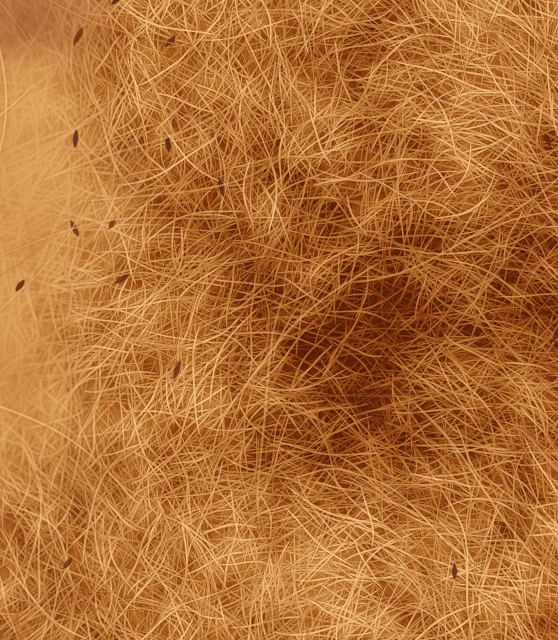
Give the GLSL for this texture, as a Shadertoy shader.

```glsl
// A tangle of dry golden grass: many layers of thin curved strands, each
// strand placed in a jittered grid cell and painted from deep to near.
// A broad light field shades the mass; the left side drifts out of focus.

const int   LAYERS       = 30;      // fine strand layers
const int   LONG_LAYERS  = 3;       // sparse long strands on top
const float CELL_MIN     = 0.040;   // grid cell sizes, canvas heights
const float CELL_MAX     = 0.110;
const float CELL_LONG    = 0.24;
const float HALF_WIDTH   = 0.00105; // strand half width
const float ANGLE_SPREAD = 2.4;     // scatter around the local flow
const float BASE_TONE    = 1.35;    // tone of the deepest strands
const float HEIGHT_TONE  = 1.8;     // brightening from deep to near
const float LIGHT_TONE   = 1.45;    // strength of the broad light field
const float VARY_TONE    = 2.5;     // difference from strand to strand
const float SEED_CELL    = 0.075;

const vec3 SHADOW = vec3(0.048, 0.092, 0.140); // warm darkening beside strands
const vec3 DEEP  = vec3(0.36, 0.12, 0.03);
const vec3 RUST  = vec3(0.48, 0.19, 0.04);
const vec3 AMBER = vec3(0.62, 0.32, 0.08);
const vec3 GOLD  = vec3(0.73, 0.45, 0.17);
const vec3 STRAW = vec3(0.81, 0.55, 0.27);
const vec3 PALE  = vec3(0.89, 0.66, 0.39);
const vec3 GLINT = vec3(0.97, 0.78, 0.52);
const vec3 DUSK  = vec3(0.69, 0.41, 0.24);
const vec3 HUSK  = vec3(0.38, 0.15, 0.07);

vec4 hash4(vec3 p) {
    vec4 q = fract(p.xyzx * vec4(0.1031, 0.1030, 0.0973, 0.1099));
    q += dot(q, q.wzxy + 33.33);
    return fract((q.xxyz + q.yzzw) * q.zywx);
}

vec2 gradientAt(vec2 cell) {
    float a = 6.2832 * hash4(vec3(cell, 7.0)).x;
    return vec2(cos(a), sin(a));
}

// Gradient noise, roughly -1 to 1
float noise(vec2 p) {
    vec2 i = floor(p), f = p - i;
    vec2 u = f * f * f * (f * (f * 6.0 - 15.0) + 10.0);
    vec2 e = vec2(1.0, 0.0);
    float a = dot(gradientAt(i), f);
    float b = dot(gradientAt(i + e.xy), f - e.xy);
    float c = dot(gradientAt(i + e.yx), f - e.yx);
    float d = dot(gradientAt(i + e.xx), f - e.xx);
    return 1.4 * mix(mix(a, b, u.x), mix(c, d, u.x), u.y);
}

mat2 rotation(float a) {
    float c = cos(a), s = sin(a);
    return mat2(c, -s, s, c);
}

// Tone ramp: -1 is the deepest gap, 5 the brightest glint
vec3 ramp(float t) {
    vec3 c = mix(DEEP, RUST, clamp(t + 1.0, 0.0, 1.0));
    c = mix(c, AMBER, clamp(t, 0.0, 1.0));
    c = mix(c, GOLD, clamp(t - 1.0, 0.0, 1.0));
    c = mix(c, STRAW, clamp(t - 2.0, 0.0, 1.0));
    c = mix(c, PALE, clamp(t - 3.0, 0.0, 1.0));
    return mix(c, GLINT, clamp(t - 4.0, 0.0, 1.0));
}

float spot(vec2 uv, vec2 centre, float radius) {
    vec2 d = (uv - centre) / radius;
    return exp(-dot(d, d));
}

// Shadowed hollows right of centre, brighter left flank and lower edge
float lightField(vec2 uv) {
    float light = 0.32 - 1.3 * spot(uv, vec2(0.55, 0.48), 0.22)
                - 0.9 * spot(uv, vec2(0.84, 0.56), 0.16)
                - 0.6 * spot(uv, vec2(0.12, 0.17), 0.09)
                + 0.55 * spot(uv, vec2(0.52, 0.06), 0.16)
                + 0.55 * spot(uv, vec2(0.28, 0.27), 0.12);
    light += 0.75 * smoothstep(0.36, 0.05, uv.x) * smoothstep(0.1, 0.35, uv.y);
    light += 0.65 * noise(uv * 4.5 + 3.0) + 0.65 * noise(uv * 9.0);
    return light + 0.6 * noise(uv * 20.0 + 8.0);
}

// Preferred strand direction: steep at left, sweeping down to the right
float flowAngle(vec2 uv) {
    return mix(1.25, -0.4, smoothstep(0.2, 0.85, uv.x))
         + 0.6 * sin(uv.y * 7.0 + uv.x * 5.0);
}

// Paints one layer of curved strands over col
vec3 paintStrands(vec3 col, vec2 uv, float id, float cell, float width,
                  float tone, float soft, float opacity) {
    vec2 offset = hash4(vec3(id, 2.0, 5.0)).xy * 40.0;
    vec2 p = uv / cell + offset, home = floor(p);
    for (int k = 0; k < 9; k++) {
        vec2 c = home + vec2(k % 3 - 1, k / 3 - 1);
        vec4 r = hash4(vec3(c, id + 11.0));
        vec2 centre = c + r.xy;
        float angle = flowAngle((centre - offset) * cell) + (r.z - 0.5) * ANGLE_SPREAD;
        vec2 q = rotation(angle) * (p - centre);
        if (abs(q.x) > 0.92) continue;
        float vary = fract(r.x * 37.0 + r.w * 11.0);
        float bend = (r.w - 0.5) * 0.5, phase = r.y * 6.2832;
        float curve = bend * q.x * q.x + 0.03 * sin(4.0 * q.x + phase);
        float slope = 2.0 * bend * q.x + 0.12 * cos(4.0 * q.x + phase);
        float dist = abs(q.y - curve) * cell * inversesqrt(1.0 + slope * slope);
        float w = width * (0.6 + 0.8 * vary) * (1.0 - 0.5 * q.x * q.x);
        float ends = smoothstep(0.92, 0.7, abs(q.x)) * opacity;
        float cover = smoothstep(w + soft, w - soft, dist) * ends;
        float shade = smoothstep(w * 3.5 + soft, w, dist) * ends;
        col *= 1.0 - SHADOW * shade;
        col = mix(col, ramp(tone + VARY_TONE * (vary - 0.45)), cover);
    }
    return col;
}

// Small dark seed husks, mostly over the upper left
vec3 paintSeeds(vec3 col, vec2 uv, float px) {
    vec2 c = floor(uv / SEED_CELL);
    vec4 r = hash4(vec3(c, 91.0));
    vec2 q = rotation(0.3 + 2.0 * r.z) * (uv - (c + 0.3 + 0.4 * r.xy) * SEED_CELL);
    float along = clamp(abs(q.x) / (0.009 + 0.009 * r.x), 0.0, 1.0);
    float d = abs(q.y) - 0.0042 * (1.0 - along * along);
    float chance = 0.04 + 0.38 * smoothstep(0.36, 0.22, uv.x) * smoothstep(0.45, 0.6, uv.y);
    float mask = smoothstep(px, -px, d) * step(along, 0.99) * step(r.w, chance);
    return mix(col, HUSK * (0.8 + 0.5 * r.y), 0.85 * mask);
}

void mainImage(out vec4 fragColor, in vec2 fragCoord) {
    vec2 uv = fragCoord / iResolution.y;
    float px = 1.0 / iResolution.y;
    float light = LIGHT_TONE * lightField(uv);
    float haze = smoothstep(0.24, 0.0, uv.x + 0.1 * noise(uv * 3.5))
               * (0.15 + 0.85 * smoothstep(0.15, 0.4, uv.y));
    float soft = 0.75 * px + 0.003 * haze;

    vec3 col = ramp(0.4 + light + 0.8 * noise(uv * 42.0));
    for (int i = 0; i < LAYERS; i++) {
        float id = float(i), height = id / float(LAYERS - 1);
        float cell = mix(CELL_MIN, CELL_MAX, fract(id * 0.618));
        col = paintStrands(col, uv, id, cell, HALF_WIDTH,
                           BASE_TONE + HEIGHT_TONE * height + light, soft, 0.94);
    }
    float dusk = smoothstep(0.85, 1.0, uv.y + 0.1 * noise(uv * 6.0));
    vec3 mist = mix(mix(STRAW, PALE, 0.5 + 0.5 * noise(uv * 8.0)), DUSK, dusk);
    col = mix(col, mist, 0.72 * haze);
    col = paintSeeds(col, uv, px);
    for (int i = 0; i < LONG_LAYERS; i++) {
        float id = 60.0 + float(i);
        col = paintStrands(col, uv, id, CELL_LONG, HALF_WIDTH * 1.2,
                           3.3 + 0.4 * light, px + 0.0006 * float(i % 2), 0.7);
    }
    fragColor = vec4(col, 1.0);
}
```
